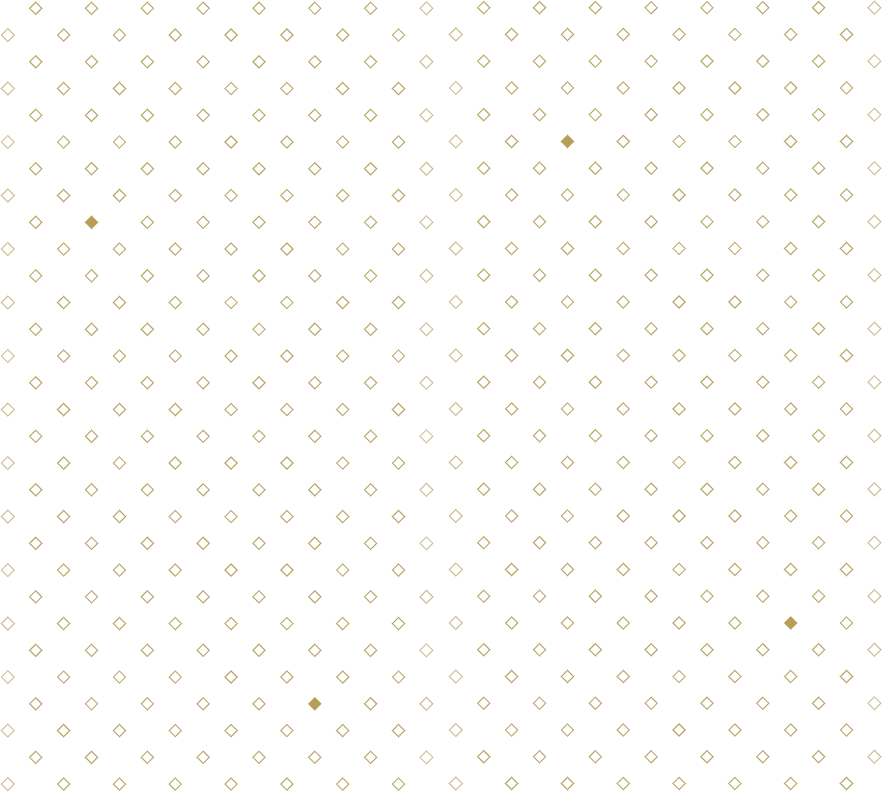
Reproduce this pattern procedurally as a Shadertoy shader.

```glsl
// A white sheet dotted with tiny outlined gold diamonds on a staggered grid.
// Two side-by-side panels hold 16 columns by 30 rows each; the outer columns of
// a panel are paler, and two diamonds per panel are filled solid.

const float UNIT = 1.0 / 768.0;                    // fraction of canvas width
const vec2 PITCH = vec2(23.92, 22.93) * UNIT;      // column and row spacing
const vec2 FIRST = vec2(6.7, 7.1) * UNIT;          // first column and row centre
const float PANEL_WIDTH = 0.5;
const float LAST_COLUMN = 15.0;
const float PANEL_LIFT = 0.5 * UNIT;               // second panel sits a hair higher
const float RADIUS = 5.2 * UNIT;
const float STROKE = 0.95 * UNIT;

const vec3 PAPER = vec3(1.0);
const vec3 GOLD = vec3(0.714, 0.630, 0.370);
const vec3 PALE_GOLD = vec3(0.790, 0.735, 0.550);
const vec3 SOLID_GOLD = vec3(0.720, 0.625, 0.340);

// Sine-free hash of a grid cell
float hash21(vec2 cell) {
    vec3 q = fract(vec3(cell.xyx) * 0.1031);
    q += dot(q, q.yzx + 33.33);
    return fract((q.x + q.y) * q.z);
}

float diamondDistance(vec2 p, float radius) {
    return (abs(p.x) + abs(p.y) - radius) * 0.70711;
}

// Share of a pixel lying on the negative side of a distance
float fillCoverage(float dist, float pixel) {
    return clamp(0.5 - dist / pixel, 0.0, 1.0);
}

// Share of a pixel covered by a line, correct for lines thinner than a pixel
float strokeCoverage(float dist, float width, float pixel) {
    return fillCoverage(dist - 0.5 * width, pixel)
         - fillCoverage(dist + 0.5 * width, pixel);
}

// One filled diamond steps to the next within a panel, shifted between panels
bool isSolid(vec2 cell, float panel) {
    for (float k = 0.0; k < 2.0; k++) {
        vec2 solid = vec2(3.0, 8.0) + k * vec2(8.0, 18.0) + panel * vec2(1.0, -3.0);
        if (distance(cell, solid) < 0.5) return true;
    }
    return false;
}

vec3 diamondSheet(vec2 p, float pixel) {
    // Panel, then nearest grid cell
    float panel = floor(p.x / PANEL_WIDTH);
    vec2 local = p - vec2(panel * PANEL_WIDTH, -panel * PANEL_LIFT) - FIRST;
    vec2 cell = floor(local / PITCH + 0.5);
    cell.x = clamp(cell.x, 0.0, LAST_COLUMN);

    // Stagger: every other cell stays empty
    if (mod(cell.x + cell.y, 2.0) < 0.5) return PAPER;

    vec2 offset = local - cell * PITCH;
    bool pale = cell.x < 0.5 || cell.x > LAST_COLUMN - 0.5;
    float dist = diamondDistance(offset, RADIUS * (pale ? 1.06 : 1.0));

    if (isSolid(cell, panel)) {
        return mix(PAPER, SOLID_GOLD, fillCoverage(dist - 0.5 * STROKE, pixel));
    }

    // Slight unevenness of the line from one diamond to the next
    float width = STROKE * mix(0.92, 1.08, hash21(cell + panel * 41.0));
    vec3 ink = pale ? PALE_GOLD : GOLD;
    return mix(PAPER, ink, strokeCoverage(dist, width, pixel));
}

void mainImage(out vec4 fragColor, in vec2 fragCoord) {
    // Canvas width is 1; y runs down from the top edge
    float pixel = 1.0 / iResolution.x;
    vec2 p = vec2(fragCoord.x, iResolution.y - fragCoord.y) * pixel;
    fragColor = vec4(diamondSheet(p, pixel), 1.0);
}
```
